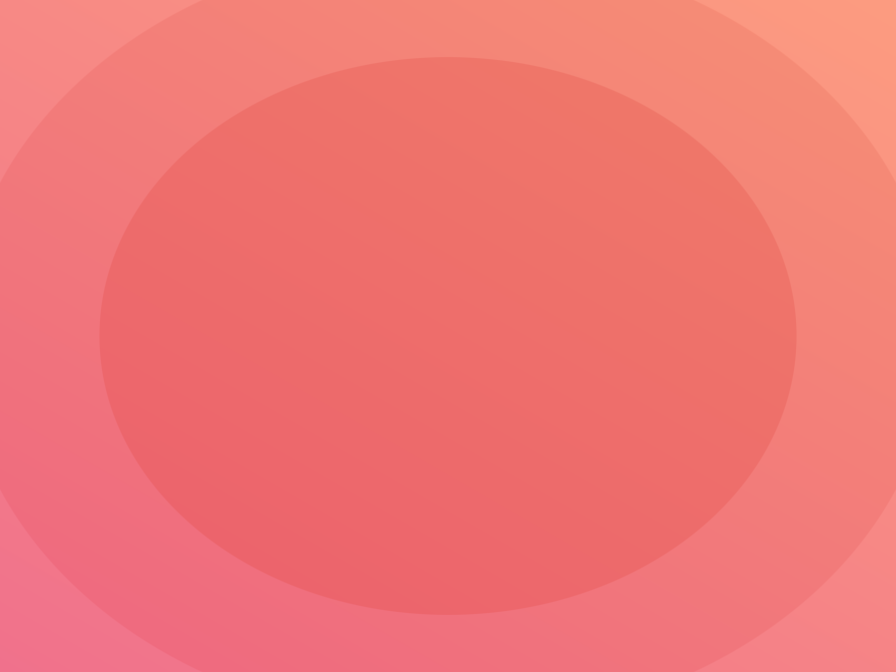
Reproduce this background procedurally as a Shadertoy shader.

```glsl
// Two concentric ellipses over a warm diagonal gradient, pink to peach.
// Each layer has its own pair of end colours along one shared slanted axis,
// and the ellipses are laid over one another with smoothed edges.

// Coverage of a centred ellipse; p and radii are fractions of the canvas.
float ellipseMask(vec2 p, vec2 radii) {
    float d = length(p / radii) - 1.0;
    float edge = max(fwidth(d), 1e-5);
    return 1.0 - smoothstep(-0.7 * edge, 0.7 * edge, d);
}

void mainImage(out vec4 fragColor, in vec2 fragCoord) {
    vec2 uv = fragCoord / iResolution.xy;

    // Gradient position: 0 at the lower left corner, 1 at the upper right
    vec2 axis = vec2(0.5, 0.866);
    float t = dot(fragCoord, axis) / dot(iResolution.xy, axis);

    // Layer colours
    vec3 backdrop = mix(vec3(0.942, 0.443, 0.548), vec3(0.990, 0.610, 0.500), t);
    vec3 ring = mix(vec3(0.933, 0.402, 0.502), vec3(0.966, 0.562, 0.457), t);
    vec3 disc = mix(vec3(0.922, 0.365, 0.430), vec3(0.942, 0.492, 0.408), t);

    // Stack the ellipses from back to front
    vec2 p = uv - 0.5;
    vec3 color = mix(backdrop, ring, ellipseMask(p, vec2(0.544, 0.579)));
    color = mix(color, disc, ellipseMask(p, vec2(0.389, 0.415)));

    fragColor = vec4(color, 1.0);
}
```
